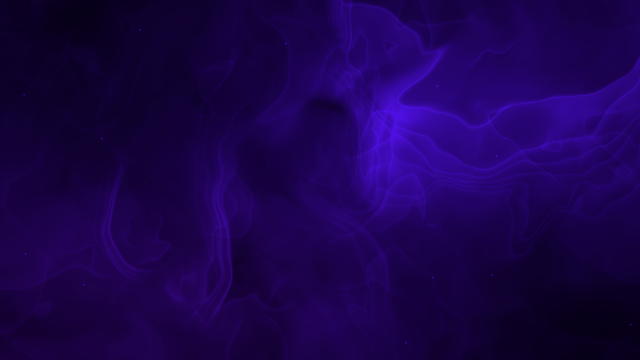
A Shadertoy shader for this background:

```glsl
// Dark violet smoke with silky folds, fine glowing threads and a few specks of dust.

const float PI = 3.14159265;

float hash(vec2 p) {
    vec3 q = fract(p.xyx * vec3(0.1031, 0.1030, 0.0973));
    q += dot(q, q.yzx + 33.33);
    return fract((q.x + q.y) * q.z);
}

float noise(vec2 p) {
    vec2 i = floor(p), f = fract(p);
    f = f * f * f * (f * (f * 6.0 - 15.0) + 10.0);
    return mix(mix(hash(i), hash(i + vec2(1, 0)), f.x),
               mix(hash(i + vec2(0, 1)), hash(i + vec2(1, 1)), f.x), f.y);
}

float fbm(vec2 p, int octaves) {
    float sum = 0.0, amp = 0.5, total = 0.0;
    for (int i = 0; i < octaves; i++) {
        sum += amp * noise(p);
        total += amp;
        amp *= 0.48;
        p = mat2(1.6, 1.2, -1.2, 1.6) * p + 11.7;
    }
    return sum / total;
}

// Push the point along a smooth random flow
vec2 swirl(vec2 p, float scale, float amount) {
    vec2 q = p * scale + 40.0;
    return p + amount * (vec2(fbm(q, 2), fbm(q + vec2(17.3, 8.1), 2)) - 0.5);
}

float glow(vec2 p, vec2 centre, vec2 radius) {
    vec2 d = (p - centre) / radius;
    return exp(-dot(d, d));
}

float thread(float d, float width) {
    return exp(-abs(d) / width);
}

// Sheet of smoke: crisp on one side, fading on the other
float fold(float d, float edge, float fade) {
    return smoothstep(-edge, edge, d) * exp(-max(d, 0.0) / fade);
}

// Bundle of threads along a bent path from a to b, fanning out at a
float strand(vec2 p, vec2 a, vec2 b, float bend, float width) {
    vec2 axis = b - a;
    float len = length(axis);
    vec2 dir = axis / len;
    float t = dot(p - a, dir) / len;
    float side = dot(p - a, vec2(-dir.y, dir.x)) - bend * sin(t * PI * 1.6);
    float light = 0.35 * fold(side + width, 0.005, width * 1.5);
    for (int i = 0; i < 5; i++) {
        float k = float(i);
        float offset = width * (k - 1.0) * (0.5 + 0.4 * sin(t * 5.0 + k));
        light += 0.4 * thread(side - offset, 0.0028) / (1.0 + 0.4 * k);
    }
    return light * smoothstep(-0.1, 0.25, t) * smoothstep(1.1, 0.6, t);
}

// Threads and folds that follow the level lines of swirled fields
float filaments(vec2 p) {
    float light = 0.0;
    for (int i = 0; i < 6; i++) {
        vec2 seed = vec2(7.3, 3.9) * float(i);
        vec2 q = swirl(swirl(p + seed, 3.0, 0.5), 8.0, 0.1);
        float d = fbm(q * 2.6, 3) - 0.5;
        float gate = smoothstep(0.4, 0.75, noise(p * 5.0 + seed.yx));
        light += gate * (0.6 * thread(d, 0.007) + 0.4 * fold(d, 0.008, 0.07));
    }
    return light;
}

float dust(vec2 p) {
    vec2 cell = floor(p * 6.0);
    vec2 spot = 0.2 + 0.6 * vec2(hash(cell + 5.0), hash(cell + 9.0));
    float d = length(fract(p * 6.0) - spot) / 6.0;
    return step(0.78, hash(cell)) * smoothstep(0.004, 0.0005, d);
}

void mainImage(out vec4 fragColor, in vec2 fragCoord) {
    vec2 p = fragCoord / iResolution.y;
    vec2 w = swirl(swirl(p, 3.0, 0.24), 8.0, 0.11);

    // Broad haze and shadows
    float haze = 0.24 + 0.15 * glow(p, vec2(0.88, 0.52), vec2(0.36, 0.34))
               + 0.06 * glow(p, vec2(0.45, 0.2), vec2(0.4, 0.28))
               + 0.16 * glow(p, vec2(1.3, 0.66), vec2(0.5, 0.3))
               - 0.15 * glow(p, vec2(0.25, 0.92), vec2(0.5, 0.36))
               - 0.14 * glow(p, vec2(1.75, 0.05), vec2(0.4, 0.4));
    haze *= 0.4 + 1.2 * fbm(w * 3.4 + 4.0, 5);

    // Bright veil hanging below a curved crest, with rippled layers
    float depth = 0.72 + 1.3 * (w.x - 1.45) * (w.x - 1.45) - w.y;
    float ripple = fbm(w * vec2(4.0, 5.0) + 2.0, 3) - 0.5;
    float veil = 0.2 * fold(depth, 0.025, 0.26) * (0.5 + fbm(w * 9.0, 4))
               + 0.2 * thread(depth, 0.005);
    for (int i = 1; i < 6; i++) {
        float k = float(i);
        float layer = depth - 0.05 * k + ripple * (0.2 + 0.1 * k);
        veil += (0.13 * thread(layer, 0.005) + 0.1 * fold(layer, 0.007, 0.04)) / sqrt(k);
    }
    veil *= smoothstep(0.78, 1.12, w.x);

    // Loose wisps, strongest around the veil
    vec2 bent = swirl(p, 5.0, 0.1);
    float wispArea = 0.16 + 0.6 * glow(p, vec2(1.2, 0.7), vec2(0.5, 0.3))
                   + 0.35 * glow(p, vec2(0.5, 0.22), vec2(0.5, 0.25));
    float wisps = 0.27 * wispArea * filaments(p)
                + 0.40 * strand(bent, vec2(0.56, 0.08), vec2(0.68, 0.62), -0.04, 0.03)
                + 0.32 * strand(bent, vec2(0.42, 0.24), vec2(0.24, 0.52), 0.07, 0.025)
                + 0.17 * strand(bent, vec2(1.06, 0.08), vec2(0.86, 0.56), -0.06, 0.04);

    // Dark pockets, then a violet ramp that warms toward the lower left
    float pocket = glow(w, vec2(0.98, 0.67), vec2(0.06, 0.05)) + glow(w, vec2(1.12, 0.76), vec2(0.04, 0.1));
    float light = (haze + veil) * (1.0 - 0.5 * min(pocket, 1.0)) + wisps + 0.4 * dust(p);
    light = clamp(light, 0.05, 0.88);
    float warmth = 0.07 * smoothstep(0.7, 0.2, p.y) * smoothstep(1.6, 0.4, p.x);
    fragColor = vec4(max(light * (0.35 + warmth) - 0.006, 0.0), 0.08 * light * light, light, 1.0);
}
```
